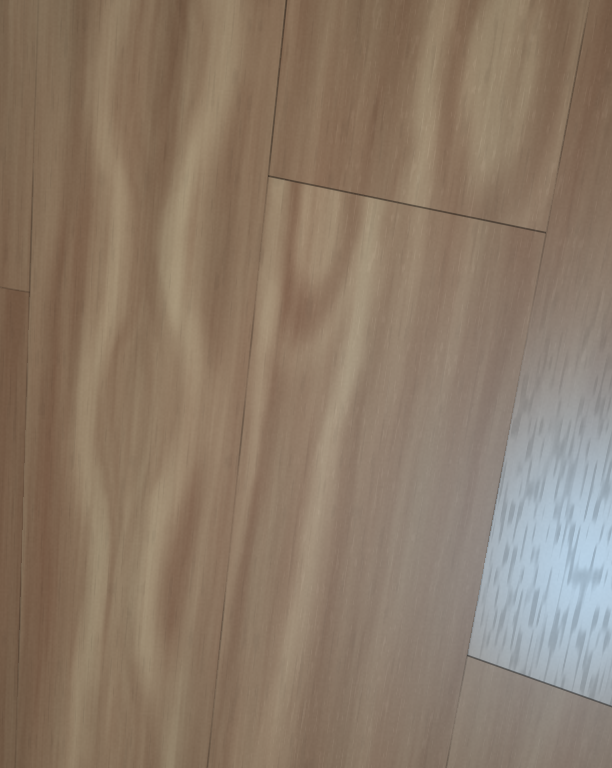
Give the GLSL for this texture, as a Shadertoy shader.

```glsl
// Wood plank floor in slight perspective, with cathedral grain and a cool window glare.

float hash(vec2 p) {
    p = fract(p * vec2(0.1031, 0.1137));
    p += dot(p, p.yx + 33.33);
    return fract((p.x + p.y) * p.x * 17.3);
}

float noise(vec2 p) {
    vec2 i = floor(p), f = fract(p);
    f = f * f * (3.0 - 2.0 * f);
    return mix(mix(hash(i), hash(i + vec2(1, 0)), f.x),
               mix(hash(i + vec2(0, 1)), hash(i + vec2(1, 1)), f.x), f.y);
}

float fbm(vec2 p) {
    float sum = 0.0, amp = 0.5;
    for (int i = 0; i < 4; i++) {
        sum += amp * noise(p);
        p = p * 2.1 + 17.0;
        amp *= 0.5;
    }
    return sum;
}

float bump(float x, float width) {
    x /= width;
    return exp(-x * x);
}

// Repeated flame figure: lenses along the centre line, flanked by pale bands.
float flameFigure(float f, float v) {
    float wobble = 0.16 * (fbm(vec2(f * 3.0, v * 6.0)) - 0.47);
    float edge = abs(f - 0.55 + wobble) - 0.11 - 0.065 * cos(6.2832 * (v - 0.08) / 0.46);
    float rings = sin(edge * 80.0 + 5.0 * noise(vec2(f * 12.0, v * 9.0)));
    return 0.3 + 0.45 * bump(edge - 0.085, 0.08) + 0.05 * rings * smoothstep(0.1, -0.02, edge)
        - 0.12 * bump(edge + 0.01, 0.025);
}

// Pale oval with a brown rim and a second pale ring.
float ovalFigure(vec2 d) {
    float r = length(d);
    return 0.4 * smoothstep(1.25, 0.7, r) - 0.16 * bump(r - 1.5, 0.3) + 0.2 * bump(r - 2.1, 0.3);
}

void mainImage(out vec4 fragColor, in vec2 fragCoord) {
    vec2 p = fragCoord / iResolution.y;
    p.y = 1.0 - p.y;
    float v = p.y, px = 1.0 / iResolution.y;

    // Plank coordinate: seams are at whole k and fan out to the right
    float a = 0.05 - 0.03 * v - p.x, b = 0.287 - 0.0675 * v, c = 0.036 - 0.0055 * v;
    float k = (sqrt(b * b - 4.0 * a * c) - b) / (2.0 * c);
    float plank = floor(k), f = k - plank;

    // End joints, staggered from plank to plank
    float joint = 2.0;
    if (plank < 0.0) joint = 0.374 + 0.17 * p.x;
    else if (plank == 1.0) joint = 0.158 + 0.204 * p.x;
    else if (plank > 1.0) joint = 0.638 + 0.354 * p.x;
    float jointDist = v - joint;
    float below = smoothstep(-px, px, jointDist);
    float seed = plank * 13.7 + step(0.0, jointDist) * 31.0 + 40.0;

    // Broad figure of each board: 0 is brown, 1 is pale
    float g = f + 0.1 * (fbm(vec2(f * 3.0 + seed, v * 5.0)) - 0.47);
    float tone = 0.42;
    if (plank == 0.0) {
        tone = flameFigure(f, v);
    } else if (plank == 1.0) {
        float upper = 0.35 + ovalFigure(vec2((g - 0.76) / 0.11, (v - 0.1) / 0.14))
            + 0.25 * bump(g - 0.53, 0.04);
        float lower = 0.4 + ovalFigure(vec2((g - 0.2 + 0.2 * (v - 0.3)) / 0.09, (v - 0.29) / 0.085))
            + 0.35 * bump(g - 0.44 + 0.31 * (v - 0.3), 0.045)
            + 0.25 * bump(g - 0.03, 0.04)
            - 0.3 * bump(g - 0.12 + 0.08 * v, 0.025)
            - 0.2 * bump(g - 0.33 + 0.2 * (v - 0.4), 0.035)
            - 0.3 * bump(g - 0.52 + 0.12 * v, 0.045)
            - 0.22 * bump(g - 0.92, 0.07);
        tone = mix(upper, lower, below);
    } else if (plank < 0.0) {
        tone = 0.3 - 0.2 * below;
    }

    // Streaks and fine fibres running along the boards
    tone += 0.8 * (fbm(vec2(g * 10.0 + v * 1.5 + seed, v * 1.3 + seed)) - 0.47);
    tone += 0.35 * (fbm(vec2(k * 28.0 + seed, v * 2.5)) - 0.47);
    tone += 0.08 * (noise(vec2(k * 110.0 + seed, v * 12.0)) - 0.5);

    vec3 color = mix(vec3(0.455, 0.355, 0.275), vec3(0.625, 0.56, 0.455), clamp(tone, 0.0, 1.0));
    color += vec3(0.03, -0.005, -0.005) * (fbm(vec2(k * 7.0 + 5.0, v * 3.0)) - 0.4);
    float fleck = smoothstep(0.7, 1.0, noise(vec2(k * 170.0 + 9.0, v * 60.0)));
    color += 0.03 * fleck * smoothstep(0.8, 1.5, k);
    float pore = smoothstep(0.72, 0.95, noise(vec2(k * 95.0 + 60.0, v * 30.0)));
    color *= 1.0 - 0.04 * pore;

    // Room light falls off to the left and the corners
    color *= 0.84 + 0.24 * bump(length((p - vec2(0.44, 0.5)) * vec2(1.0, 0.75)), 0.5);

    // Cool haze and a glare that is strongest on one board
    float haze = bump(length(p - vec2(0.8, 0.72)), 0.4);
    color = mix(color, vec3(0.56, 0.56, 0.575), 0.6 * haze);
    float onBoard = step(2.0, plank) * (1.0 - below);
    float glare = bump(length((p - vec2(0.77, 0.74)) / vec2(0.19, 0.2)), 1.0);
    glare *= mix(0.2, 0.97, onBoard);
    color = mix(color, vec3(0.73, 0.83, 0.91), glare);
    float groove = smoothstep(0.45, 0.9, noise(vec2(k * 105.0, v * 36.0 + 3.0)));
    color *= 1.0 - 0.16 * groove * sqrt(glare) * onBoard;

    // Faint, broken seams and slightly darker end joints
    float seamDist = abs(k - round(k)) * (b + 2.0 * c * k);
    float seam = 1.0 - smoothstep(0.0002, 0.0008 + px, seamDist);
    float worn = smoothstep(0.25, 0.8, noise(vec2(round(k) * 7.0, v * 16.0)));
    float open = round(k) == 1.0 ? smoothstep(0.35, 0.1, v) : 0.0;
    color *= 1.0 - seam * (0.06 + 0.16 * worn + 0.18 * open);
    float gap = 1.0 - smoothstep(0.0002, 0.0008 + px, abs(jointDist));
    color *= 1.0 - gap * (plank < 0.0 ? 0.15 : 0.4);

    // Faint surface speckle
    color += 0.014 * (noise(p * 380.0) - 0.5);
    fragColor = vec4(clamp(color, 0.0, 1.0), 1.0);
}
```
